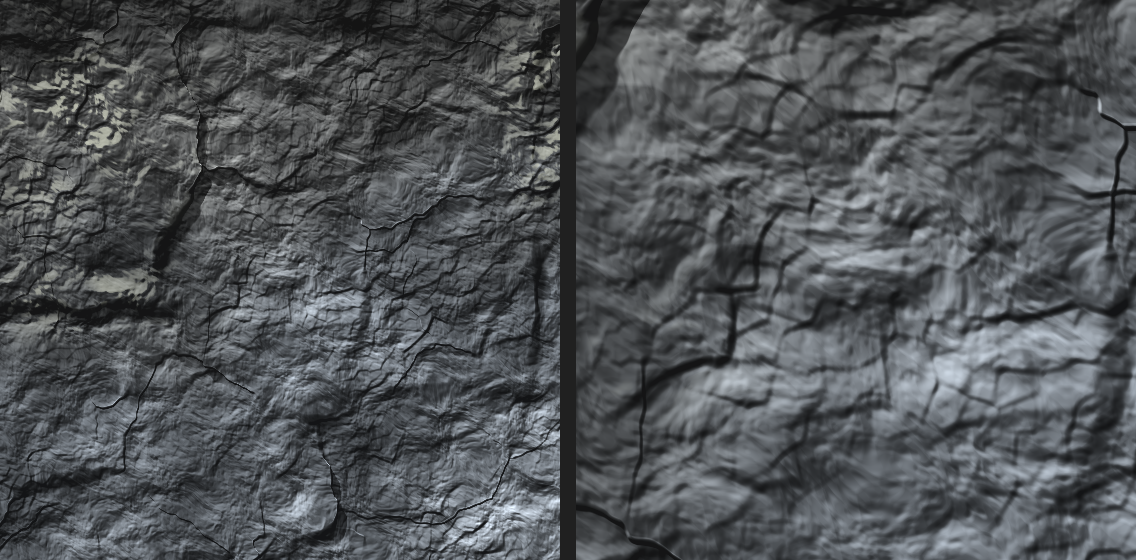
Left: the whole. Right: its middle third, enlarged.
This texture is drawn by a Shadertoy shader. Its source:

```glsl
// Dark slate: a rough rock face of worn, broken plates with wet patches.
// Warped cellular noise makes tilted plates and flakes whose ledges fade out,
// gradient noise adds crinkled grain; light from the upper left casts shadows.

const vec2  LIGHT_DIR     = vec2(-0.51, 0.86);
const float PLATE_SCALE   = 3.4;    // large plates per canvas side
const float CHIP_SCALE    = 7.7;    // small plates per canvas side
const float FLAKE_SCALE   = 21.0;   // surface flakes per canvas side
const float PLATE_HEIGHT  = 0.085;
const float FLAKE_HEIGHT  = 0.15;
const vec2  PLATE_TILT    = vec2(0.45, -0.65);
const float SHARP_EDGE    = 0.0022;
const float WORN_EDGE     = 0.035;
const float GRAIN_SCALE   = 13.0;
const float GRAIN_SLOPE   = 0.32;
const float GRAIN_GAIN    = 1.0;
const float BASE_TONE     = 0.32;
const float SHADOW_DEPTH  = 0.58;
const float RIM_LIGHT     = 0.35;
const vec3  COOL_TINT     = vec3(0.945, 1.0, 1.06);
const vec3  NEUTRAL_TINT  = vec3(0.985, 1.0, 1.0);
const vec3  WET_COLOUR    = vec3(0.66, 0.67, 0.61);

vec2 hash2(vec2 p) {
    vec3 q = fract(p.xyx * vec3(0.1031, 0.1030, 0.0973));
    q += dot(q, q.yzx + 33.33);
    return fract((q.xx + q.yz) * q.zy);
}

float corner(vec2 cell, vec2 offset) {
    return dot(hash2(cell) * 2.0 - 1.0, offset);
}

// Gradient noise, roughly -0.7 to 0.7
float noise(vec2 p) {
    vec2 i = floor(p), f = fract(p);
    vec2 u = f * f * f * (f * (f * 6.0 - 15.0) + 10.0);
    vec2 e = vec2(1.0, 0.0);
    return mix(mix(corner(i, f), corner(i + e, f - e), u.x),
               mix(corner(i + e.yx, f - e.yx), corner(i + 1.0, f - 1.0), u.x), u.y);
}

// Bends plate outlines into jagged fractures
vec2 fracture(vec2 p) {
    vec2 shift = vec2(0.0);
    float freq = 4.0, amp = 0.09;
    for (int i = 0; i < 4; i++) {
        shift += amp * vec2(noise(p * freq + 3.7), noise(p * freq + 41.3));
        freq *= 2.6;
        amp *= 0.40;
    }
    return p + shift;
}

// Tilted cells; softness is the width of the step between them
float cells(vec2 p, float scale, float softness) {
    vec2 q = p * scale, base = floor(q);
    float nearest = 8.0, height = 0.0;
    for (int y = -1; y <= 1; y++)
    for (int x = -1; x <= 1; x++) {
        vec2 id = base + vec2(x, y);
        vec2 offset = q - id - 0.1 - 0.8 * hash2(id);
        vec2 random = hash2(id + 71.0);
        vec2 tilt = PLATE_TILT + 0.9 * (random - 0.5);
        float d = length(offset);
        float blend = smoothstep(-1.0, 1.0, (nearest - d) / (softness * scale));
        height = mix(height, dot(tilt, offset) + 0.5 * random.x, blend);
        nearest = mix(nearest, d, blend);
    }
    return height / scale;
}

// Ledges stay sharp in some places and are worn away in others
float plates(vec2 p) {
    vec2 q = fracture(p);
    float plateWear = smoothstep(-0.12, 0.22, noise(p * 4.3 + 9.1));
    float chipWear = smoothstep(-0.22, 0.12, noise(p * 6.1 + 27.0));
    return PLATE_HEIGHT * (cells(q + 2.3, PLATE_SCALE, mix(SHARP_EDGE, WORN_EDGE, plateWear))
                   + 0.8 * cells(q + 5.9, CHIP_SCALE, mix(SHARP_EDGE, WORN_EDGE, chipWear)));
}

// Flakes and crinkled grain, each octave equally steep
float grain(vec2 p) {
    mat2 turn = mat2(0.8, 0.6, -0.6, 0.8);
    vec2 q = turn * p * vec2(0.8, 1.0);
    vec2 bend = vec2(noise(q * 17.0), noise(q * 17.0 + 51.0));
    q += 0.025 * bend;
    float sum = 0.0, freq = GRAIN_SCALE;
    for (int i = 0; i < 5; i++) {
        float n = noise(q * freq + 13.0);
        sum += (n - 0.8 * abs(n)) / freq;
        q = turn * q;
        freq *= 1.97;
    }
    float flaky = smoothstep(-0.25, 0.3, noise(p * 5.3 + 63.0));
    float flakes = cells(p + 0.03 * bend, FLAKE_SCALE, 0.006)
                 + cells(p - 0.02 * bend + 7.1, FLAKE_SCALE * 2.1, 0.004);
    return GRAIN_SLOPE * sum + FLAKE_HEIGHT * flaky * flakes;
}

float wetPatch(vec2 p, vec2 centre, vec2 size) {
    vec2 d = (p - centre) / size;
    return exp(-dot(d, d));
}

void mainImage(out vec4 fragColor, in vec2 fragCoord) {
    vec2 p = fragCoord / iResolution.y;

    // Slopes towards the light
    vec2 fine = LIGHT_DIR * 0.0015, broad = LIGHT_DIR * 0.004;
    float here = plates(p);
    float behind = plates(p - fine * 2.5);
    float slope = (plates(p - fine) + grain(p - fine) - plates(p + fine) - grain(p + fine)) / 0.003;
    float sheen = (grain(p - broad) - grain(p + broad)) / 0.008;
    slope /= 1.0 + (slope > 0.0 ? 0.3 : 0.8) * abs(slope);

    // Short soft shadows below the ledges
    float blocked = 0.0;
    for (int i = 0; i < 5; i++) {
        float reach = 0.004 + 0.007 * float(i);
        blocked = max(blocked, plates(p + LIGHT_DIR * reach) - here - 0.25 * reach);
    }
    float shadow = smoothstep(0.0, 0.022, blocked);
    float rim = smoothstep(0.002, 0.012, here - behind);

    // Broad changes of tone
    float tone = BASE_TONE + 0.13 * (0.45 - p.y) + 0.12 * (p.x - 0.5) * (1.0 - p.y);
    tone += 0.15 * noise(p * 3.2 + 5.0) + 0.13 * noise(p * 7.0) + 0.09 * noise(p * 15.0 + 8.0);
    tone -= 0.07 * smoothstep(0.82, 1.0, p.y);
    tone *= 1.0 + GRAIN_GAIN * (slope - 0.06) + RIM_LIGHT * rim;
    tone *= 1.0 - SHADOW_DEPTH * shadow;

    float cool = smoothstep(0.85, 0.3, p.y - 0.25 * (p.x - 0.5) + 0.3 * noise(p * 4.0));
    vec3 colour = max(tone, 0.08) * mix(NEUTRAL_TINT, COOL_TINT, cool);

    // Wet highlights on the crinkles
    float wet = wetPatch(p, vec2(0.13, 0.77), vec2(0.19, 0.15))
              + wetPatch(p, vec2(0.99, 0.80), vec2(0.09, 0.16))
              + 0.7 * wetPatch(p, vec2(0.14, 0.47), vec2(0.19, 0.06));
    wet *= smoothstep(-0.35, 0.15, noise(p * 9.0 + 31.0));
    float glint = smoothstep(0.08, 0.38, sheen) * (1.0 - 0.8 * shadow);
    colour = mix(colour, WET_COLOUR + 0.12 * slope, clamp(wet * glint, 0.0, 0.9));

    fragColor = vec4(clamp(colour, 0.0, 1.0), 1.0);
}
```
